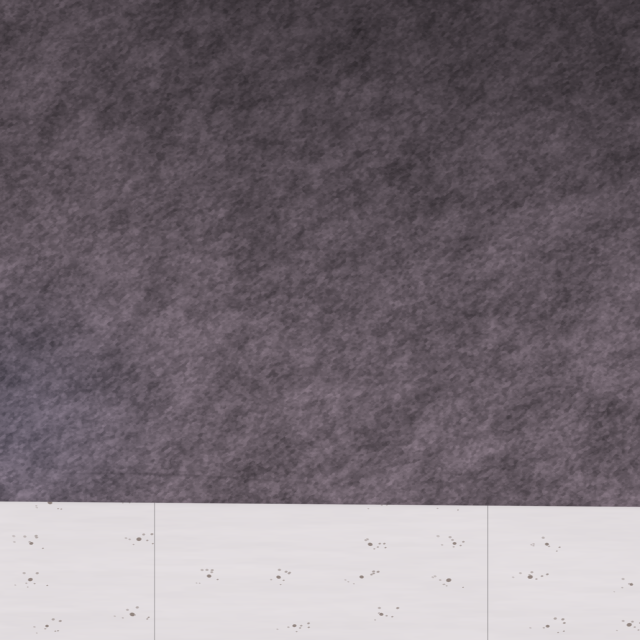
Write a three.js fragment shader that draws this texture.

```glsl
// Mottled plum suede with a shaded top, hanging above pale speckled planks
#define FABRIC_COLOR vec3(0.385, 0.343, 0.375)
#define PLANK_COLOR vec3(0.885, 0.865, 0.875)
#define FLECK_COLOR vec3(0.46, 0.40, 0.37)
#define HEM_LEFT 0.2165
#define HEM_DROP 0.0085
#define SEAM_FIRST 0.2415
#define SEAM_STEP 0.5205
#define STREAK_ANGLE 0.62
#define MOTTLE 0.34
#define NAP 0.25
#define SOFT 0.0013

varying vec2 vUv;

vec2 hash2(vec2 p) {
  vec3 q = fract(vec3(p.xyx) * vec3(0.1031, 0.1030, 0.0973));
  q += dot(q, q.yzx + 33.33);
  return fract((q.xx + q.yz) * q.zy);
}

// Smooth cellular noise: random cell values blended by distance
float cellNoise(vec2 p) {
  vec2 cell = floor(p);
  vec2 f = fract(p);
  float sum = 0.0;
  float total = 0.0;
  for (int j = -1; j <= 1; j++) {
    for (int i = -1; i <= 1; i++) {
      vec2 o = vec2(float(i), float(j));
      vec2 r = hash2(cell + o + 57.0);
      vec2 d = o + 0.15 + 0.7 * r - f;
      float w = exp(-6.0 * dot(d, d));
      sum += w * hash2(cell + o + 191.0).x;
      total += w;
    }
  }
  return sum / total - 0.5;
}

vec3 fabric(vec2 p) {
  float c = cos(STREAK_ANGLE);
  float s = sin(STREAK_ANGLE);
  vec2 q = vec2(c * p.x + s * p.y, c * p.y - s * p.x) + 3.0;

  // Diagonal clouds and brushed streaks
  float mottle = 0.22 * cellNoise(q * vec2(5.0, 8.0));
  mottle += 0.32 * cellNoise(q * vec2(12.0, 22.0) + 9.0);
  mottle += 0.30 * cellNoise(q * vec2(27.0, 48.0) + 21.0);
  mottle += 0.24 * cellNoise(q * vec2(62.0, 105.0) + 43.0);
  float nap = cellNoise(q * vec2(130.0, 210.0) + 5.0);
  nap += 0.6 * cellNoise(p * vec2(250.0, 330.0));

  // Light falls off toward the top, deepest right of the middle
  float light = mix(1.09, 0.90, smoothstep(0.2, 0.95, p.y));
  vec2 shade = (p - vec2(0.64, 1.03)) / vec2(0.52, 0.27);
  light -= 0.23 * exp(-dot(shade, shade));
  light -= 0.05 * smoothstep(0.65, 1.0, p.x) * smoothstep(0.3, 0.8, p.y);

  // Faint stitched crease above the hem
  float creaseY = 0.260 - 0.022 * smoothstep(0.2, 0.65, p.x);
  float creaseSpan = smoothstep(0.06, 0.13, p.x) * (1.0 - smoothstep(0.3, 0.66, p.x));
  float crease = creaseSpan * exp(-pow((p.y - creaseY) / 0.0022, 2.0));
  light -= 0.13 * crease;

  vec3 color = FABRIC_COLOR * light * (1.0 + MOTTLE * mottle * 1.6 + NAP * nap);
  vec2 cool = (p - vec2(0.0, 0.34)) / vec2(0.2, 0.17);
  return color + vec3(-0.012, 0.002, 0.022) * exp(-dot(cool, cool));
}

// Small flecks gathered in jittered clusters
float flecks(vec2 p) {
  vec2 size = vec2(0.130, 0.064);
  vec2 cell = floor(p / size);
  vec2 r = hash2(cell + 13.0);
  vec2 center = (cell + 0.32 + 0.36 * r) * size;
  float present = step(0.25, hash2(cell + 71.0).x);
  float ink = 0.0;
  for (int i = 0; i < 8; i++) {
    vec2 k = hash2(cell * 9.0 + float(i) * 17.0 + 5.0);
    vec2 spread = (k - 0.5) * vec2(0.055, 0.024) * step(0.5, float(i));
    vec2 d = p - center - spread;
    d.x -= 0.4 * (k.x - 0.5) * d.y;
    float radius = mix(0.0008, 0.0019, k.y) + (i == 0 ? 0.0012 : 0.0);
    float dotMask = 1.0 - smoothstep(radius - SOFT, radius + SOFT, length(d * vec2(0.8, 1.1)));
    ink = max(ink, dotMask * (i == 0 ? 0.75 : 0.25 + 0.3 * k.x));
  }
  return ink * present;
}

vec3 planks(vec2 p) {
  float grain = cellNoise(p * vec2(9.0, 110.0)) + 0.6 * cellNoise(p * vec2(35.0, 260.0));
  vec3 color = PLANK_COLOR + 0.014 * grain + 0.012 * cellNoise(p * vec2(5.0, 14.0));
  color = mix(color, FLECK_COLOR, flecks(p));

  // Evenly spaced butt joints
  float joint = abs(mod(p.x - SEAM_FIRST + 0.5 * SEAM_STEP, SEAM_STEP) - 0.5 * SEAM_STEP);
  return color * (1.0 - 0.17 * (1.0 - smoothstep(0.0003, 0.0019, joint)));
}

void main() {
  vec2 p = vUv;
  float above = p.y - (HEM_LEFT - HEM_DROP * p.x);
  vec3 floorColor = planks(p) * (1.0 - 0.06 * exp(-abs(above) / 0.003));
  vec3 cloth = fabric(p) * (1.0 - 0.10 * exp(-abs(above) / 0.004));
  gl_FragColor = vec4(mix(floorColor, cloth, smoothstep(-SOFT, SOFT, above)), 1.0);
}
```
